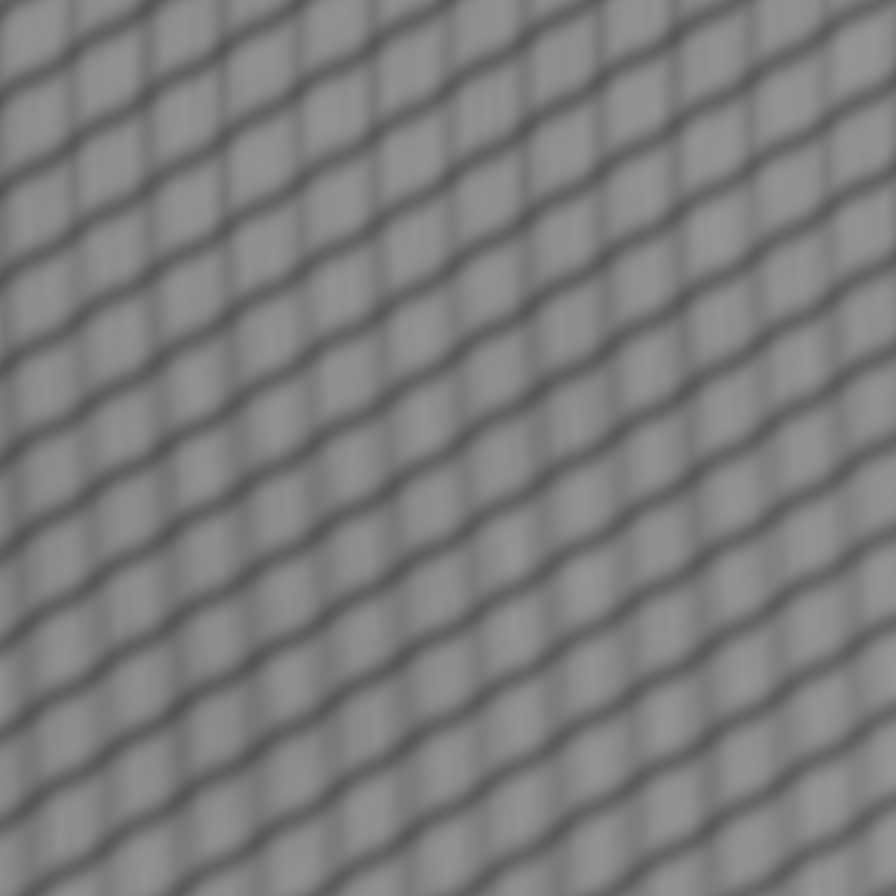
Reproduce this pattern procedurally as a Shadertoy shader.

```glsl
// Soft grey woven mesh: dark slanted ribs cross fainter upright ribs that drift
// sideways down the canvas. Each rib family is a repeated Gaussian valley in a
// light ground, with fine thread streaks and slight variation between cells.

#define COLUMNS 11.89        // upright ribs across
#define ROWS 9.91            // slanted ribs down
#define SLOPE 0.63           // rise of the slanted ribs
#define DRIFT 0.039          // sideways drift of the upright ribs
#define GROUND 0.565         // brightness of open cells
#define SLANT_DEPTH 0.172
#define SLANT_WIDTH 0.165    // in parts of a row
#define UPRIGHT_DEPTH 0.085
#define STREAK 0.022         // strength of the thread streaks
#define TAU 6.2831853

float hash(vec2 p) {
    return fract(sin(dot(p, vec2(127.1, 311.7))) * 43758.5453);
}

float noise(vec2 p) {
    vec2 cell = floor(p), f = fract(p);
    f = f * f * (3.0 - 2.0 * f);
    float low = mix(hash(cell), hash(cell + vec2(1, 0)), f.x);
    float high = mix(hash(cell + vec2(0, 1)), hash(cell + vec2(1, 1)), f.x);
    return mix(low, high, f.y);
}

// Signed distance to the nearest whole number
float toNearest(float t) {
    return t - floor(t + 0.5);
}

// Smooth valley, 1 on the rib and 0 far from it
float rib(float d, float width) {
    return exp(-d * d / (width * width));
}

void mainImage(out vec4 fragColor, in vec2 fragCoord) {
    vec2 uv = fragCoord / iResolution.xy;
    float down = 1.0 - uv.y;

    // Rib coordinates: whole numbers lie on rib centres
    float shift = DRIFT * smoothstep(0.1, 0.95, down);
    float column = (uv.x - 0.0807 - shift) * COLUMNS;
    float row = (down + SLOPE * uv.x - 0.1107) * ROWS;
    row += 0.03 * sin(TAU * column) + 0.05 * (noise(uv * 9.0) - 0.5);

    // Upright ribs are narrow at the top and spread towards the middle
    float spread = mix(0.15, 0.24, smoothstep(0.1, 0.55, down));
    float strength = 0.85 + 0.3 * hash(vec2(floor(column + 0.5), 3.0));
    float slanted = rib(toNearest(row), SLANT_WIDTH);
    float upright = rib(toNearest(column), spread) * strength;

    // Ground, ribs and a soft light from the right
    float shade = GROUND + 0.018 * (uv.x - 0.5);
    shade -= SLANT_DEPTH * slanted;
    shade -= UPRIGHT_DEPTH * upright * (1.0 - 0.5 * slanted);

    // Fine upright threads, faint cross threads and broad unevenness
    float threads = noise(vec2(column * 8.0, down * 16.0)) - 0.5;
    float crossings = noise(vec2(uv.x * 30.0, row * 5.0)) - 0.5;
    shade += STREAK * (threads + 0.4 * crossings) * (1.0 - 0.6 * slanted);
    shade += 0.02 * (noise(uv * 5.0 + 7.0) - 0.5);

    fragColor = vec4(vec3(shade), 1.0);
}
```
